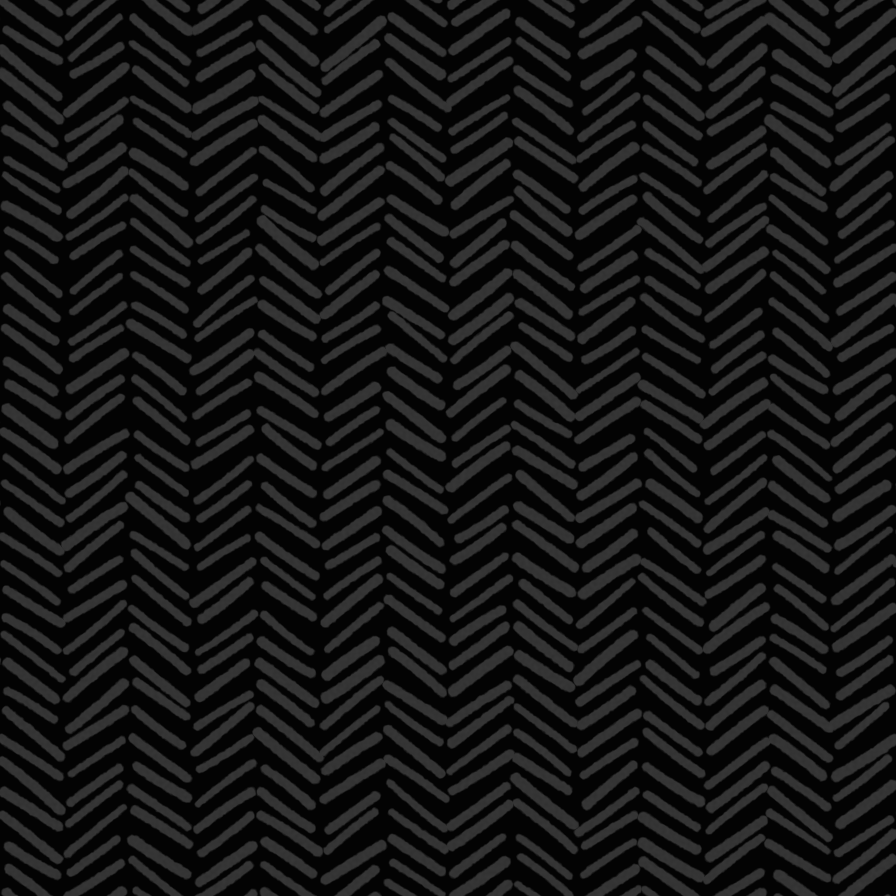
A Shadertoy shader for this pattern:

```glsl
// Hand-brushed charcoal herringbone strokes on a near-black ground.

const vec2 GRID = vec2(14.0, 35.0);     // columns across, strokes down
const vec3 GROUND = vec3(0.012);
const vec3 INK = vec3(0.205);
const float SLOPE = 0.72;               // mean rise over run
const float THIN = 0.0035;              // half widths, in canvas units
const float THICK = 0.0066;

vec2 hash2(vec2 p) {
    vec3 q = fract(p.xyx * vec3(0.1031, 0.1030, 0.0973));
    q += dot(q, q.yzx + 33.33);
    return fract((q.xx + q.yz) * q.zy);
}

float gradientDot(vec2 corner, vec2 p) {
    return dot(hash2(corner + 71.0) * 2.0 - 1.0, p - corner);
}

float gradientNoise(vec2 p) {
    vec2 i = floor(p);
    vec2 f = p - i;
    vec2 u = f * f * f * (f * (f * 6.0 - 15.0) + 10.0);
    float low = mix(gradientDot(i, p), gradientDot(i + vec2(1, 0), p), u.x);
    float high = mix(gradientDot(i + vec2(0, 1), p), gradientDot(i + vec2(1, 1), p), u.x);
    return mix(low, high, u.y);
}

// Distance to a tapered, slightly bowed stroke centred on the origin.
float strokeDistance(vec2 p, vec2 halfSpan, vec2 radii, float bow) {
    float t = clamp(0.5 + 0.5 * dot(p, halfSpan) / dot(halfSpan, halfSpan), 0.0, 1.0);
    vec2 normal = normalize(vec2(-halfSpan.y, halfSpan.x));
    vec2 spine = halfSpan * (2.0 * t - 1.0) + normal * bow * 4.0 * t * (1.0 - t);
    return length(p - spine) - mix(radii.x, radii.y, t);
}

// One stroke, with its own position, length, slope and taper.
float brushStroke(vec2 p, float column, float row, float direction, float phase) {
    vec2 id = vec2(column, row) + 40.0;
    vec2 place = hash2(id) - 0.5;
    vec2 form = hash2(id + 113.0);
    vec2 taper = hash2(id + 227.0);
    vec2 weight = hash2(id + 349.0);

    vec2 centre = vec2(column + 0.5 + 0.07 * place.x, row + 0.5 + phase + 0.34 * place.y) / GRID;
    float run = mix(0.355, 0.455, form.x) / GRID.x;
    float rise = direction * run * (SLOPE + 0.26 * (form.y - 0.5));
    vec2 radii = mix(vec2(THIN), vec2(THICK), mix(vec2(weight.x), taper, 0.4));
    return strokeDistance(p - centre, vec2(run, rise), radii, 0.0028 * (weight.y - 0.5));
}

// Nearest stroke among this column and both neighbours.
float herringbone(vec2 p) {
    float nearest = 1.0;
    float home = floor(p.x * GRID.x);
    for (int i = -1; i <= 1; i++) {
        float column = home + float(i);
        float direction = mod(column, 2.0) < 0.5 ? -1.0 : 1.0;
        float phase = 0.5 * (hash2(vec2(column + 40.0, 9.0)).x - 0.5);
        float offset = p.x - (column + 0.5) / GRID.x;
        float reach = 0.5 / GRID.x;
        float shear = direction * SLOPE * clamp(offset, -reach, reach);
        float homeRow = floor((p.y - shear) * GRID.y - phase);
        for (int j = -2; j <= 2; j++) {
            nearest = min(nearest, brushStroke(p, column, homeRow + float(j), direction, phase));
        }
    }
    return nearest;
}

void mainImage(out vec4 fragColor, in vec2 fragCoord) {
    float scale = min(iResolution.x, iResolution.y);
    vec2 p = fragCoord / scale;

    // Ragged brush edge
    float ragged = 0.0013 * gradientNoise(p * 130.0) + 0.0009 * gradientNoise(p * 290.0);
    float edge = max(0.0014, 0.8 / scale);
    float cover = 1.0 - smoothstep(-edge, edge, herringbone(p) + ragged);

    // Faint grain within the ink
    float grain = 1.0 + 0.10 * gradientNoise(p * 210.0 + 17.0);
    fragColor = vec4(mix(GROUND, INK * grain, cover), 1.0);
}
```
